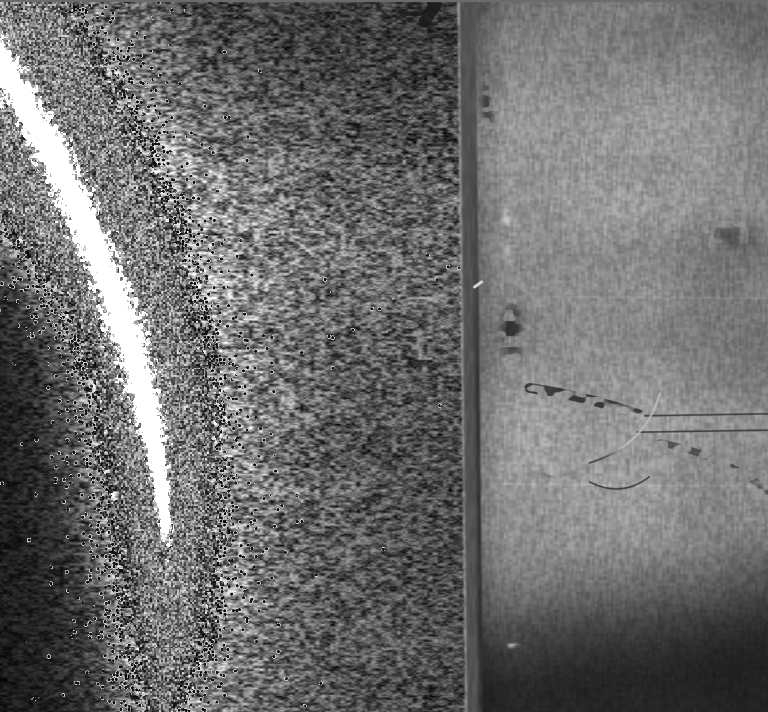
Reproduce this texture procedurally as a Shadertoy shader.

```glsl
// Speckled grey sheet with a curved blown-out glare, a vertical seam and a scuffed metal plate.
#define GRAIN_FREQ vec2(400.0, 370.0)
#define SPECKLE_FREQ vec2(150.0, 270.0)
#define PIT_FREQ 185.0
#define SPECKLE_GAIN 1.25
#define PIT_REACH 0.020
#define GLARE_WIDTH 0.024
#define SEAM_X 0.597
#define SEAM_LEAN 0.010
#define SEAM_WIDTH 0.022
#define PLATE_LEVEL 0.57

float hash(vec2 p) {
    vec3 q = fract(p.xyx * vec3(0.1031, 0.1030, 0.0973));
    q += dot(q, q.yzx + 33.33);
    return fract((q.x + q.y) * q.z);
}

float valueNoise(vec2 p) {
    vec2 i = floor(p), f = fract(p);
    f = f * f * (3.0 - 2.0 * f);
    return mix(mix(hash(i), hash(i + vec2(1, 0)), f.x),
               mix(hash(i + vec2(0, 1)), hash(i + vec2(1, 1)), f.x), f.y);
}

// x: distance to the nearest cell point, y: random id of that cell
vec2 cellular(vec2 p) {
    vec2 cell = floor(p), best = vec2(9.0, 0.0);
    for (int j = -1; j <= 1; j++)
        for (int i = -1; i <= 1; i++) {
            vec2 c = cell + vec2(i, j);
            float d = length(c + 0.2 + 0.6 * vec2(hash(c), hash(c + 71.0)) - p);
            if (d < best.x) best = vec2(d, hash(c + 137.0));
        }
    return best;
}

// Soft line from a to b, bowed sideways in the middle
float stroke(vec2 p, vec2 a, vec2 b, float bow, float width) {
    vec2 d = b - a;
    float h = clamp(dot(p - a, d) / dot(d, d), 0.0, 1.0);
    vec2 onLine = a + d * h + normalize(vec2(-d.y, d.x)) * bow * 4.0 * h * (1.0 - h);
    float soft = 0.8 / iResolution.y;
    return 1.0 - smoothstep(width - soft, width + soft, length(p - onLine));
}

float blob(vec2 p, vec2 center, vec2 size) {
    vec2 q = (p - center) / size;
    return exp(-dot(q, q));
}

// Sheet left of the seam: light falls off from the band, which breaks into grain
float sheet(vec2 p) {
    float low = max(0.56 - p.y, 0.0);
    float left = 0.117 + 0.14 * (p.y - 0.56) - 1.4 * low * low;
    float right = 0.291 - 0.40 * (p.y - 0.7) * (p.y - 0.7) - 0.02 * smoothstep(0.88, 1.0, p.y);
    float d = max(left - p.x, p.x - right);
    float away = max(d, 0.0);

    float speckle = 0.62 * valueNoise(p * SPECKLE_FREQ) + 0.38 * valueNoise(p * SPECKLE_FREQ * 1.9 + 40.0);
    float drift = valueNoise(p * vec2(14.0, 45.0)) - 0.5;
    float glowRight = 0.27 + 0.33 * exp(-away / 0.11) + 0.10 * exp(-pow((p.y - 0.33) / 0.17, 2.0));
    glowRight -= 0.05 * smoothstep(0.25, 0.0, p.y);
    float glowLeft = 0.10 + 0.52 * exp(-away / 0.040);
    float v = p.x < 0.5 * (left + right) ? glowLeft : glowRight;
    v *= 1.0 + SPECKLE_GAIN * (speckle - 0.5) * 1.5 + 0.25 * drift;

    // Dark pits with pale rims, thinning out with distance
    vec2 pit = cellular(p * vec2(1.08, 1.0) * PIT_FREQ);
    float pitted = step(pit.y, 0.75 * exp(-away / PIT_REACH) + 0.012 * exp(-away / 0.12));
    float pitShade = mix(0.06, 0.82, smoothstep(0.28, 0.48, pit.x));
    v = mix(v, pitShade, pitted * (1.0 - smoothstep(0.5, 0.7, pit.x)));

    // Grain inside the band, darker toward its rims
    float grain = hash(floor(p * GRAIN_FREQ));
    float rim = smoothstep(-0.045, 0.0, d);
    float inside = smoothstep(0.004, -0.004, d + 0.035 * (pit.y - 0.45));
    float grit = mix(grain, valueNoise(p * GRAIN_FREQ * 0.8), 0.4);
    v = mix(v, mix(0.06 + 0.88 * grit, 1.1 * grit * grit, rim), inside);

    // Clipped white core
    float core = 0.22 - 0.38 * (0.85 - p.y) * (0.85 - p.y);
    float width = GLARE_WIDTH * (1.0 - 0.75 * smoothstep(0.45, 0.8, p.y));
    float clip = exp(-pow((p.x - core) / width, 2.0)) * smoothstep(0.81, 0.72, p.y);
    float clump = 0.65 * pit.y + 0.35 * grain;
    v = mix(v, 1.0, smoothstep(-0.04, 0.04, clip * 1.15 - clump));

    // Dark tuft at the top
    float tuft = max(stroke(p, vec2(0.52, 0.017), vec2(0.565, 0.014), 0.004, 0.003),
                     stroke(p, vec2(0.553, 0.03), vec2(0.568, 0.005), 0.0, 0.008));
    return mix(v, 0.10, 0.85 * tuft);
}

// Brushed plate right of the seam, with shade, scuffs and scratches
float plate(vec2 p) {
    float brush = valueNoise(p * vec2(330.0, 85.0)) + valueNoise(p * vec2(170.0, 240.0)) - 1.0;
    float cloud = valueNoise(p * vec2(13.0, 17.0)) - 0.5;
    float v = PLATE_LEVEL + 0.035 * sin(p.y * 15.0 - 1.6) + 0.06 * cloud;
    v -= 0.07 * smoothstep(0.18, 0.0, p.y) + 0.07 * smoothstep(0.80, 1.0, p.x);
    v -= 0.12 * smoothstep(0.665, 0.62, p.x);
    v *= mix(1.0, 0.25, smoothstep(0.74, 0.97, p.y + 0.12 * (p.x - 0.8)));
    v += 0.04 * (stroke(p, vec2(0.7, 0.417), vec2(1.0, 0.419), 0.0, 0.0015)
               + stroke(p, vec2(0.65, 0.68), vec2(1.0, 0.683), 0.0, 0.0015));
    v *= 1.0 + 0.19 * brush;

    float patches = smoothstep(0.38, 0.62, valueNoise(p * vec2(95.0, 130.0)));
    float scuff = stroke(p, vec2(0.69, 0.545), vec2(0.84, 0.585), -0.004, 0.007)
                + 0.7 * stroke(p, vec2(0.86, 0.622), vec2(1.0, 0.69), -0.010, 0.005)
                + 1.3 * blob(p, vec2(0.667, 0.465), vec2(0.013, 0.035))
                + 0.8 * blob(p, vec2(0.635, 0.15), vec2(0.008, 0.035))
                + 0.5 * blob(p, vec2(0.95, 0.33), vec2(0.035, 0.02))
                + 0.5 * blob(p, vec2(0.72, 0.665), vec2(0.025, 0.005));
    v *= 1.0 - 0.62 * min(scuff, 1.0) * patches;

    float wires = max(stroke(p, vec2(0.84, 0.584), vec2(1.01, 0.581), 0.0, 0.0012),
                      stroke(p, vec2(0.83, 0.607), vec2(1.01, 0.604), 0.0, 0.0012));
    float hook = stroke(p, vec2(0.768, 0.677), vec2(0.845, 0.670), 0.013, 0.0013);
    v = mix(v, 0.18, 0.8 * max(wires, hook));
    float arc = stroke(p, vec2(0.859, 0.553), vec2(0.768, 0.650), -0.018, 0.0016);
    v = mix(v, mix(0.75, 0.25, smoothstep(0.625, 0.645, p.y)), 0.8 * arc);
    float chips = blob(p, vec2(0.66, 0.325), vec2(0.006, 0.03)) + blob(p, vec2(0.668, 0.907), vec2(0.008, 0.003));
    return mix(v, 0.85, min(chips, 1.0) * patches);
}

void mainImage(out vec4 fragColor, in vec2 fragCoord) {
    vec2 p = fragCoord / iResolution.xy;
    p.y = 1.0 - p.y;
    float px = 1.0 / iResolution.x;
    float s = p.x - SEAM_X - SEAM_LEAN * p.y;

    // Seam: recessed strip with a shadowed right side and a lit left lip
    float strip = 0.29 + 0.06 * valueNoise(p * vec2(300.0, 60.0)) - 0.07 * smoothstep(0.9, 0.2, s / SEAM_WIDTH + 0.7);
    strip -= 0.13 * smoothstep(0.55, 0.95, s / SEAM_WIDTH) * smoothstep(0.1, 0.6, p.y);
    float v = mix(sheet(p), strip, smoothstep(-px, px, s));
    v = mix(v, plate(p), smoothstep(-2.0 * px, 2.0 * px, s - SEAM_WIDTH));
    float lip = exp(-pow(s / 0.0022, 2.0)) * (0.5 + 0.5 * valueNoise(p * vec2(20.0, 160.0)));
    v = mix(v, 0.62, 0.85 * lip);
    v = mix(v, 0.85, stroke(p, vec2(0.618, 0.403), vec2(0.627, 0.396), 0.0, 0.002));

    v = mix(v, 0.42, 1.0 - smoothstep(0.002, 0.004, p.y));
    fragColor = vec4(vec3(clamp(v, 0.0, 1.0)), 1.0);
}
```
